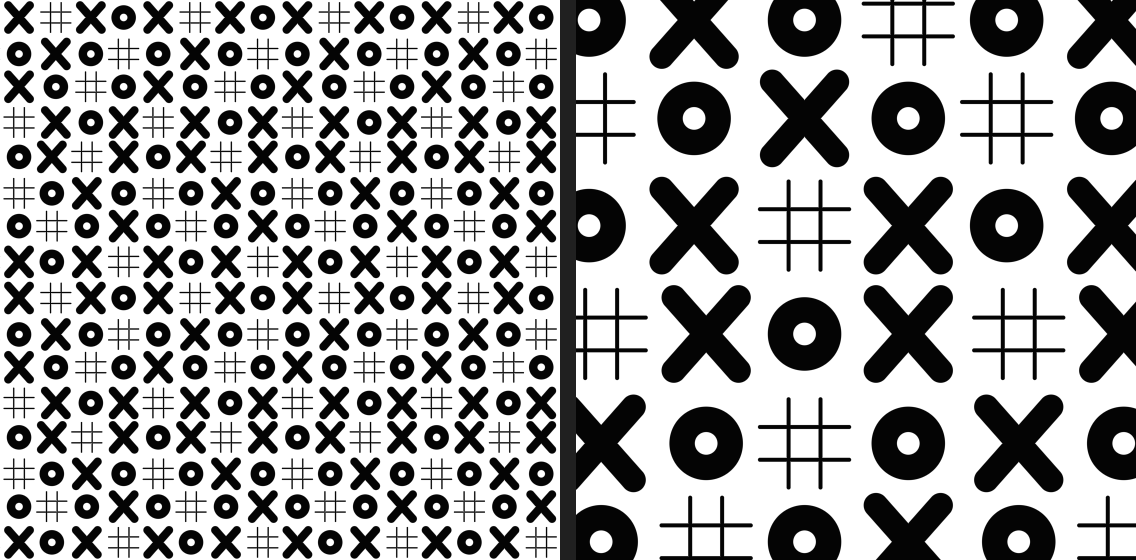
Left, the full canvas; right, a detail of the centre.
Give the GLSL for this pattern, as a WebGL 1 fragment shader.

```glsl
precision highp float;

// Noughts, crosses and small grids in black on white, 16 by 16 symbols.
// A 4 by 4 block of distance-field symbols repeats over the canvas; every
// second row of blocks is mirrored left to right. One unit is 1/16 of the canvas.

uniform vec2 u_resolution;

// Two thick diagonal strokes with round ends
float crossDistance(vec2 p) {
  vec2 q = abs(p);
  vec2 tip = vec2(0.308, 0.348);
  float along = clamp(dot(q, tip) / dot(tip, tip), 0.0, 1.0);
  return length(q - tip * along) - 0.117;
}

// Thick ring
float noughtDistance(vec2 p) {
  return abs(length(p) - 0.229) - 0.121;
}

// Two thin upright and two thin level lines
float gridDistance(vec2 p) {
  vec2 q = abs(p);
  float upright = length(vec2(q.x - 0.152, max(q.y - 0.42, 0.0)));
  float level = length(vec2(max(q.x - 0.425, 0.0), q.y - 0.156));
  return min(upright, level) - 0.019;
}

float symbolDistance(vec2 p, float kind) {
  if (kind < 0.5) return crossDistance(p);
  if (kind < 1.5) return noughtDistance(p);
  return gridDistance(p);
}

// Nearest symbol in one block, rows counted from the top
float blockDistance(vec2 p) {
  // 0 cross, 1 nought, 2 grid; one line per row
  mat4 kinds = mat4(0.0, 2.0, 0.0, 1.0,
                    1.0, 0.0, 1.0, 2.0,
                    0.0, 1.0, 2.0, 1.0,
                    2.0, 0.0, 1.0, 0.0);
  vec4 columnX = vec4(0.494, 1.546, 2.546, 3.483);
  vec4 rowY = vec4(0.5, 1.542, 2.479, 3.5);
  float nearest = 10.0;
  for (int row = 0; row < 4; row++) {
    for (int col = 0; col < 4; col++) {
      vec2 center = vec2(columnX[col], rowY[row]);
      nearest = min(nearest, symbolDistance(p - center, kinds[row][col]));
    }
  }
  return nearest;
}

void main() {
  // Canvas coordinates with y running down from the top edge
  vec2 p = 16.0 * gl_FragCoord.xy / u_resolution;
  p = vec2(p.x - 0.05, 16.0 - p.y);

  // Repeat the block, mirroring and lifting every second row of blocks
  vec2 blockSize = vec2(3.977, 4.007);
  vec2 local = mod(p, blockSize);
  float mirrored = mod(floor(p.y / blockSize.y), 2.0);
  local.x = mix(local.x, blockSize.x - local.x, mirrored);
  local.y += 0.025 * mirrored;

  // Ink with edges softened over about one pixel
  float soft = 0.7 * 16.0 / min(u_resolution.x, u_resolution.y);
  float ink = 1.0 - smoothstep(-soft, soft, blockDistance(local));
  gl_FragColor = vec4(mix(vec3(1.0), vec3(0.016), ink), 1.0);
}
```
